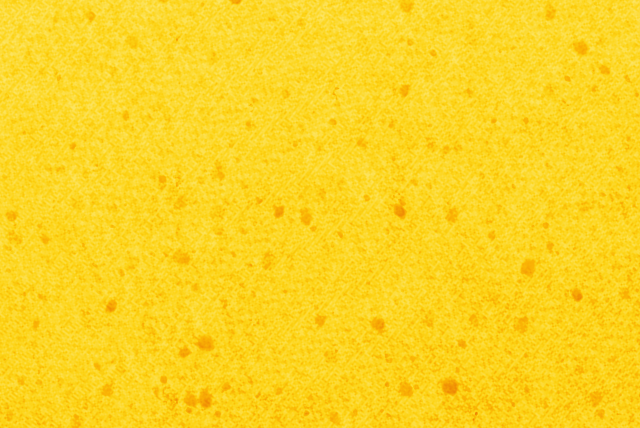
This texture is drawn by a WebGL 2 fragment shader. Its source:

```glsl
#version 300 es
precision highp float;
// Yellow cellulose sponge: fine pale grain on a soft vertical gradient, pitted by
// oval orange pores of three sizes (jittered grids) and a few gritty patches.
// All parts add to one tone value, which a colour ramp turns into yellow.

uniform vec2 u_resolution;
out vec4 fragColor;

float hash(vec2 p) {
  return fract(sin(dot(p, vec2(127.1, 311.7))) * 43758.5453);
}

float noise(vec2 p) {
  vec2 i = floor(p), f = fract(p);
  f = f * f * (3.0 - 2.0 * f);
  return mix(mix(hash(i), hash(i + vec2(1, 0)), f.x),
             mix(hash(i + vec2(0, 1)), hash(i + vec2(1, 1)), f.x), f.y);
}

// Depth of the deepest pore here: one jittered, tilted oval per occupied cell.
float pores(vec2 p, float cell, float share, vec2 radii, float depth, float seed) {
  vec2 home = floor(p / cell);
  float deepest = 0.0;
  for (int y = -1; y <= 1; y++) {
    for (int x = -1; x <= 1; x++) {
      vec2 id = home + vec2(x, y);
      vec2 key = id + seed;
      if (hash(key + 3.3) > share) continue;
      vec2 centre = (id + 0.1 + 0.8 * vec2(hash(key + 11.7), hash(key + 27.1))) * cell;
      float tilt = mix(-0.3, 1.1, hash(key + 41.9));
      float c = cos(tilt), s = sin(tilt);
      vec2 d = mat2(c, -s, s, c) * (p - centre);
      float radius = mix(radii.x, radii.y, pow(hash(key + 53.3), 1.5));
      d.x *= mix(1.05, 1.5, hash(key + 67.7));
      float r = length(d) / radius;
      float strength = mix(0.35, 1.0, pow(hash(key + 71.3), 1.3));
      // The lower wall catches a little more shade than the upper one.
      float shade = 0.9 - 0.25 * clamp(d.y / radius, -1.0, 1.0);
      float inside = 1.0 - smoothstep(0.55, 1.2, r);
      deepest = max(deepest, depth * strength * shade * inside);
    }
  }
  return deepest;
}

// Sponge colours from deep orange (-3) through golden yellow (2) to pale (5).
vec3 ramp(float t) {
  vec3 c = mix(vec3(0.93, 0.53, 0.02), vec3(0.98, 0.71, 0.02), smoothstep(-3.5, 0.2, t));
  c = mix(c, vec3(0.98, 0.79, 0.05), clamp(t, 0.0, 1.0));
  c = mix(c, vec3(0.99, 0.83, 0.09), clamp(t - 1.0, 0.0, 1.0));
  return c + vec3(0.0, 0.017, 0.078) * clamp(t - 2.0, 0.0, 4.0);
}

void main() {
  vec2 uv = gl_FragCoord.xy / u_resolution.y;

  // Slightly uneven pore outlines
  vec2 ragged = uv + 0.006 * (vec2(noise(uv * 65.0), noise(uv * 65.0 + 37.0)) - 0.5)
                   + 0.002 * (vec2(noise(uv * 170.0), noise(uv * 170.0 + 59.0)) - 0.5);

  // Large, medium and small pores
  float pit = pores(ragged, 0.115, 0.42, vec2(0.014, 0.026), 4.8, 5.0);
  pit = max(pit, pores(ragged, 0.062, 0.42, vec2(0.008, 0.014), 3.4, 101.0));
  pit = max(pit, pores(ragged, 0.036, 0.35, vec2(0.005, 0.009), 2.2, 203.0));

  // Sparse patches of dark grit
  float patchy = pores(ragged, 0.17, 0.28, vec2(0.014, 0.028), 1.0, 307.0);
  float grit = patchy * smoothstep(0.5, 0.8, noise(uv * 150.0 + 17.0));

  // Grain on two turned grids, calmer inside the pores
  vec2 fine = mat2(0.8, 0.6, -0.6, 0.8) * uv;
  vec2 coarse = mat2(0.92, -0.39, 0.39, 0.92) * uv;
  float grain = 3.9 * (noise(fine * 230.0 + 400.0) - 0.5)
              + 1.7 * (noise(coarse * 120.0 + 171.0) - 0.5);
  grain *= 1.0 - 0.55 * smoothstep(0.5, 3.0, pit);

  // Broad light: paler towards the top left, with faint clouds
  float light = 2.75 + 1.3 * (uv.y - 0.5) - 0.35 * (uv.x - 0.75);
  light += 0.8 * (noise(coarse * 13.0 + 23.0) - 0.5);
  light += 0.6 * (noise(fine * 36.0 + 83.0) - 0.5);

  fragColor = vec4(ramp(light + grain - pit - 4.5 * grit), 1.0);
}
```
